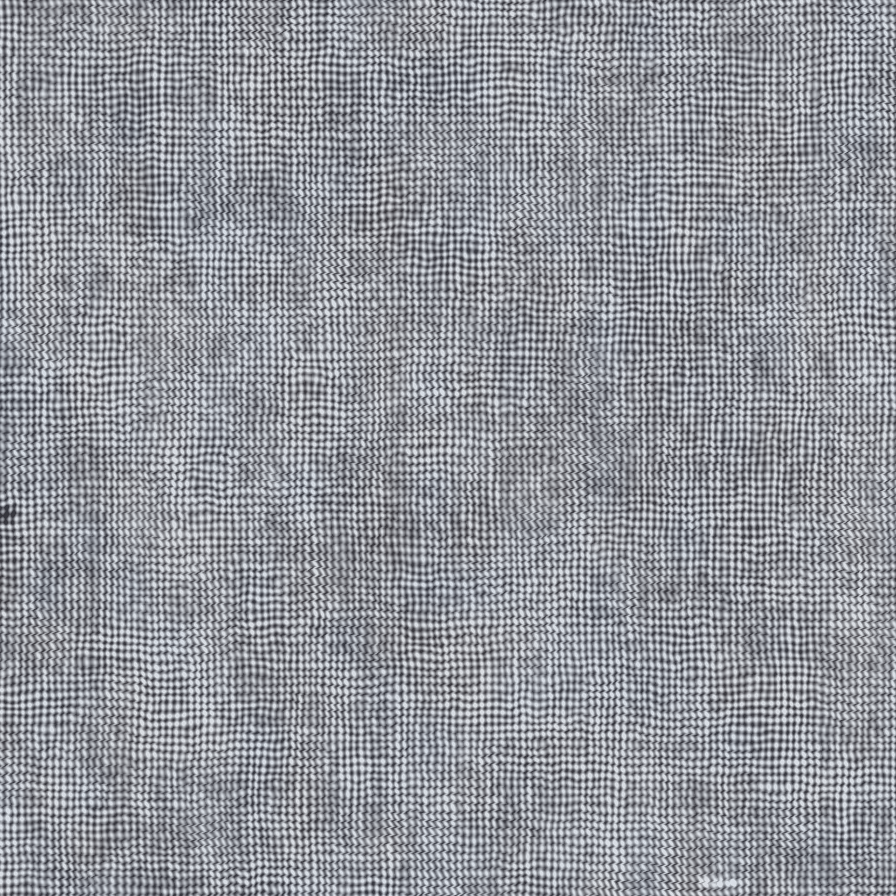
Reproduce this texture procedurally as a Shadertoy shader.

```glsl
// Grey woven cloth: a fine grid of pale, upright oval stitches with dark gaps.
// Layered noise jitters straight threads, leans the stitches and opens or closes
// the gaps in patches and streaks; hashes vary the tone of each stitch.

const float TAU = 6.2831853;
const vec2 THREADS = vec2(130.0, 110.0);
const vec3 GAP_COLOR = vec3(0.21, 0.21, 0.24);
const vec3 YARN_COLOR = vec3(0.84, 0.86, 0.885);
const vec3 WARM_TINT = vec3(0.007, 0.0, -0.008);

float hash(vec2 cell) {
    vec3 q = fract(cell.xyx * 0.1031);
    q += dot(q, q.yzx + 33.33);
    return fract((q.x + q.y) * q.z);
}

// Smooth value noise in the range -1 to 1
float noise(vec2 p) {
    vec2 i = floor(p);
    vec2 f = fract(p);
    f = f * f * (3.0 - 2.0 * f);
    float low = mix(hash(i), hash(i + vec2(1.0, 0.0)), f.x);
    float high = mix(hash(i + vec2(0.0, 1.0)), hash(i + 1.0), f.x);
    return 2.0 * mix(low, high, f.y) - 1.0;
}

// Slight drift of the threads plus a short irregular jitter
vec2 bendThreads(vec2 p) {
    vec2 drift = vec2(noise(p * 0.08 + 11.0), noise(p * 0.08 + 57.0));
    vec2 jitter = vec2(noise(p * 0.5 + 83.0), noise(p * 0.5 + 29.0));
    return p + 0.4 * drift + vec2(0.16, 0.24) * jitter;
}

// Height of the yarn, 0 in the gaps and 1 on the crowns
float weave(vec2 p, float lean, vec2 gapDepth) {
    // Each stitch slants by itself and returns to its column in the gap
    float along = fract(p.y) - 0.5;
    p.x += lean * along * (1.0 - smoothstep(0.36, 0.5, abs(along)));
    vec2 ridges = cos(TAU * (fract(p) - 0.5));
    float stitchTone = hash(floor(p) + 200.0) - 0.5;
    return 0.57 + dot(gapDepth, ridges) + 0.16 * stitchTone;
}

// Soft elliptical spot
float spot(vec2 uv, vec2 center, vec2 radius) {
    return 1.0 - smoothstep(0.3, 1.0, length((uv - center) / radius));
}

void mainImage(out vec4 fragColor, in vec2 fragCoord) {
    vec2 uv = fragCoord / iResolution.xy;
    vec2 cloth = uv * THREADS;
    vec2 p = bendThreads(cloth);

    // Patches and streaks along both thread directions
    float patchiness = noise(cloth * 0.13 + 140.0);
    float weftStreak = noise(cloth * vec2(0.08, 0.6) + 310.0);
    float warpStreak = noise(cloth * vec2(0.6, 0.08) + 470.0);

    // Open areas have upright stitches; dense ones lean and merge lengthwise
    float lean = 0.36 - 0.3 * patchiness + 0.2 * noise(cloth * 0.35 + 600.0);
    vec2 gapDepth = vec2(0.32, 0.215)
                  + vec2(0.01, 0.1) * patchiness
                  + 0.08 * vec2(warpStreak, weftStreak);
    float height = weave(p, lean, gapDepth);

    // Uneven yarn, fine fibres and broad shading
    height += 0.05 * (weftStreak + warpStreak);
    height += 0.1 * noise(cloth * vec2(1.9, 1.1) + 750.0);
    height += 0.045 * noise(cloth * 0.2 + 860.0);
    height += 0.04 * noise(uv * 5.0 + 900.0);

    // A dark knot at the left edge and pale flecks at the bottom
    height -= 0.45 * spot(uv, vec2(0.008, 0.425), vec2(0.018, 0.014));
    for (int i = 0; i < 3; i++) {
        vec2 center = vec2(0.787 + 0.015 * float(i), 0.015);
        height += 0.6 * spot(uv, center, vec2(0.009, 0.007));
    }

    vec3 color = mix(GAP_COLOR, YARN_COLOR, clamp(height, 0.0, 1.03));
    color += WARM_TINT * noise(cloth * 0.16 + 820.0);
    fragColor = vec4(color, 1.0);
}
```
